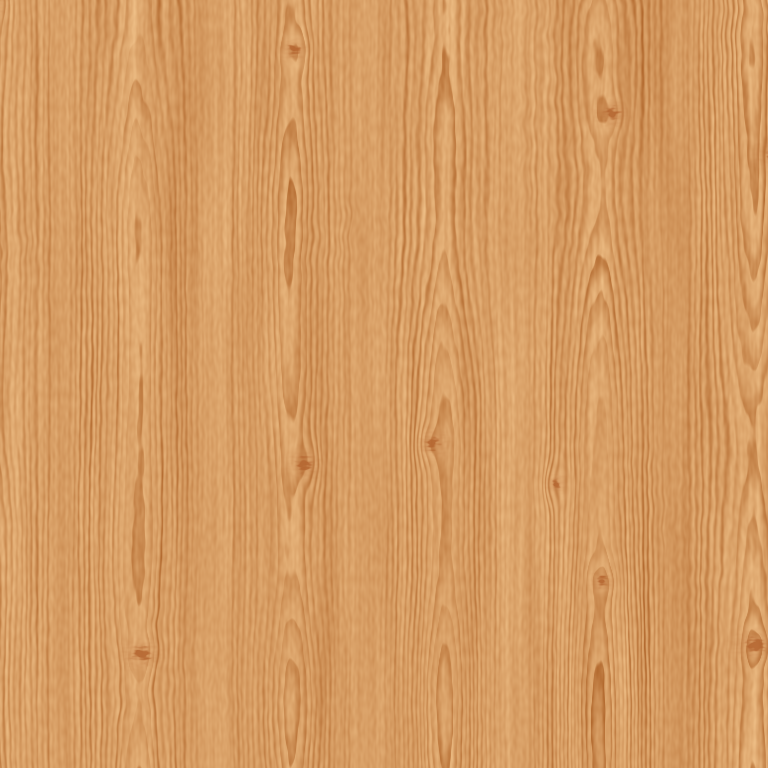
Reproduce this texture procedurally as a WebGL 1 fragment shader.

```glsl
precision highp float;
uniform vec2 u_resolution;

const vec3 WOOD = vec3(0.850, 0.627, 0.402);
const vec3 DARKENING = vec3(0.098, 0.140, 0.144);
const vec3 KNOT_COLOR = vec3(0.71, 0.40, 0.19);
const float PLANK_WIDTH = 0.2;
const float PLANK_OFFSET = 0.08;
const float RING_DENSITY = 138.0;
const float HEART_WIDTH = 0.015;
const float HEART_REACH = 0.05;
const float RING_CONTRAST = 1.05;
const float BAND_CONTRAST = 0.45;
const float FIBRE_CONTRAST = 0.5;
const float FLECK_CONTRAST = 0.36;
const vec2 KNOT_REACH = vec2(0.017, 0.028);
const int KNOTS_PER_PLANK = 3;

float hash(vec2 p) {
  vec3 q = fract(p.xyx * 0.1031);
  q += dot(q, q.yzx + 33.33);
  return fract((q.x + q.y) * q.z);
}

vec2 gradientAt(vec2 cell) {
  float angle = 6.28318 * hash(cell + 57.0);
  return vec2(cos(angle), sin(angle));
}

float gradientNoise(vec2 p) {
  vec2 i = floor(p);
  vec2 f = p - i;
  vec2 u = f * f * f * (f * (f * 6.0 - 15.0) + 10.0);
  vec2 e = vec2(1.0, 0.0);
  float low = mix(dot(gradientAt(i), f), dot(gradientAt(i + e), f - e), u.x);
  float high = mix(dot(gradientAt(i + e.yx), f - e.yx),
                   dot(gradientAt(i + e.xx), f - e.xx), u.x);
  return mix(low, high, u.y);
}

// Slow ramp into dark latewood, then a crisp outer edge
float ringProfile(float phase, float edge) {
  float t = fract(phase);
  float ramp = smoothstep(0.0, 1.0 - edge, t);
  return ramp * ramp * (1.0 - smoothstep(1.0 - edge, 1.0, t));
}

void main() {
  vec2 p = gl_FragCoord.xy / u_resolution.y;
  float plank = floor((p.x - PLANK_OFFSET) / PLANK_WIDTH);
  float center = (plank + 0.5) * PLANK_WIDTH + PLANK_OFFSET;

  // Knots push the grain aside and bend the rings around themselves
  float shift = 0.0;
  float eye = 0.0;
  float core = 0.0;
  float halo = 0.0;
  for (int i = 0; i < KNOTS_PER_PLANK; i++) {
    float n = float(i);
    vec2 seed = vec2(plank + 11.0, n * 5.0 + 3.0);
    float spread = n > 1.5 ? 0.12 : 0.045;
    vec2 knot = vec2(center + (hash(seed) - 0.5) * spread,
                     (fract(n * 0.618 + plank * 0.37) + 0.25 * hash(seed + 20.0)) * 0.9);
    float present = step(0.3, hash(seed + 40.0));
    float size = mix(0.006, 0.011, hash(seed + 60.0));
    vec2 d = p - knot;
    vec2 q = d / KNOT_REACH;
    float pull = present * exp(-dot(q, q));
    shift += 0.6 * d.x * pull;
    eye += 0.9 * pull;
    float stretch = mix(0.9, 1.5, hash(seed + 80.0));
    float r = length(d / vec2(stretch, 1.0)) / size;
    r += 0.9 * gradientNoise(d * vec2(110.0, 260.0) + seed);
    core = max(core, present * (1.0 - smoothstep(0.2, 1.2, r)));
    halo = max(halo, present * exp(-0.35 * r * r));
  }

  // Gentle sway plus patches of tighter ripple
  float ripplePatch = smoothstep(0.1, 0.4, gradientNoise(p * vec2(5.0, 3.5) + 31.0));
  float sway = 0.005 * gradientNoise(p * vec2(7.0, 2.5));
  float ripple = 0.0035 * gradientNoise(p * vec2(22.0, 34.0) + 9.0);
  float x = p.x - shift + sway + ripple * (0.08 + ripplePatch);

  // Growth rings: straight at the sides, pointed arches at the heart
  float side = x - center;
  float dist = abs(side);
  float drift = (hash(vec2(plank + 5.0, 71.0)) - 0.2) * 10.0 * (p.y - 0.5);
  float rise = drift + 4.5 * gradientNoise(vec2(plank * 7.3 + 0.4, p.y * 3.4));
  float heartFade = exp(-dist * dist / (HEART_REACH * HEART_REACH));
  float phase = RING_DENSITY * length(vec2(side, HEART_WIDTH)) + rise * heartFade - eye;
  phase += 0.4 * gradientNoise(vec2(x * 60.0, p.y * 5.0));
  phase += 0.22 * gradientNoise(p * vec2(110.0, 30.0) + 61.0);
  float edge = mix(0.12, 0.4, smoothstep(0.005, 0.035, dist));
  float ringWeight = mix(0.4, 1.2, hash(vec2(floor(phase) + 90.0, plank + 13.0)));
  float rings = ringProfile(phase, edge) * ringWeight;
  float fadeStart = mix(0.03, 0.075, hash(vec2(plank + 17.0, step(0.0, side) + 2.0)));
  float ringFade = 1.0 - smoothstep(fadeStart, 0.1, dist);
  ringFade *= 0.95 + 0.8 * gradientNoise(p * vec2(16.0, 3.0) + 45.0);

  // Broad bands, long fibres and short flecks
  float bands = gradientNoise(vec2(x * 13.0, p.y * 0.6) + 3.0)
              + 0.6 * gradientNoise(vec2(x * 40.0, p.y * 1.2) + 17.0);
  float fibres = 0.6 * gradientNoise(vec2(x * 120.0, p.y * 2.5) + 23.0)
               + 0.8 * gradientNoise(vec2(x * 215.0, p.y * 5.0) + 37.0);
  float flecks = gradientNoise(vec2(x * 245.0, p.y * 75.0) + 7.0);

  float tone = 0.06 + ringFade * (RING_CONTRAST * rings - 0.23);
  tone += BAND_CONTRAST * bands + FIBRE_CONTRAST * fibres;
  tone += FLECK_CONTRAST * flecks;
  tone -= 0.1 * exp(-dist * dist / (HEART_WIDTH * HEART_WIDTH));
  tone -= 0.15 * eye;

  vec3 color = WOOD - DARKENING * tone;
  color = mix(color, KNOT_COLOR, clamp(0.75 * core + 0.3 * halo, 0.0, 0.9));
  gl_FragColor = vec4(color, 1.0);
}
```
